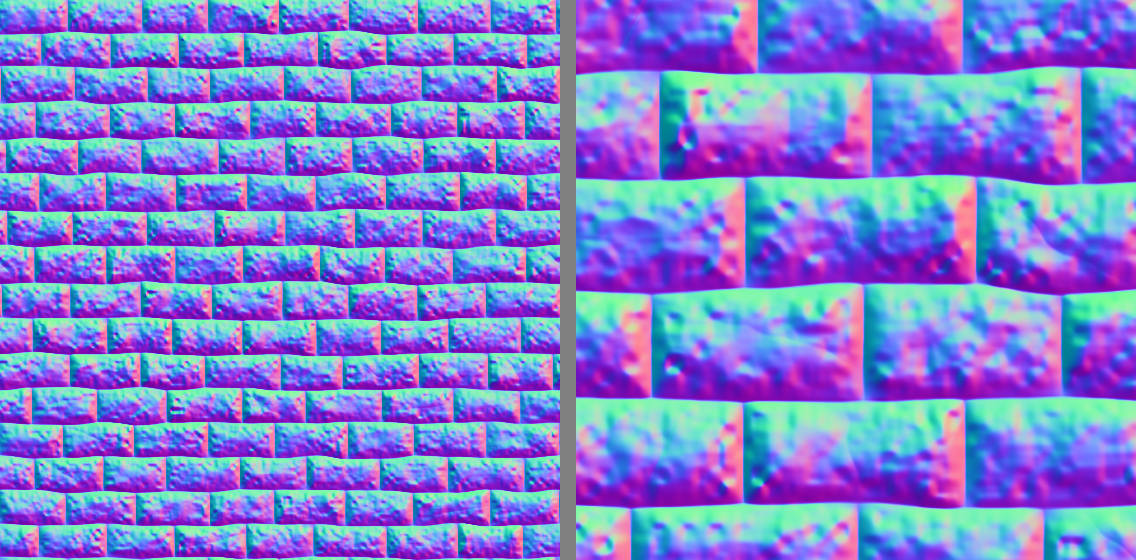
Left: the whole. Right: its middle third, enlarged.
Reproduce this texture map procedurally as a WebGL 2 fragment shader.

```glsl
#version 300 es
precision highp float;
// Tangent-space normal map of a rough brick wall, 8 bricks across and 16 courses.
// A height field (pillowed bricks, tilts, folds, layered noise) is differentiated
// and its surface normal is packed into red, green and blue. It tiles seamlessly.

uniform vec2 u_resolution;
out vec4 fragColor;

const float TAU = 6.28319;
const vec2 BRICKS = vec2(8.0, 16.0);
const vec2 BEVEL = vec2(0.0105, 0.0145);  // bevel widths at sides and beds
const float RELIEF = 0.031;               // height of a brick above the joint
const float STEP = 0.0013;                // sampling distance for slopes

float hash(vec2 p) {
    return fract(sin(dot(p, vec2(127.1, 311.7))) * 43758.5);
}

// Value noise that wraps after the given number of cells
float noise(vec2 p, vec2 period) {
    vec2 cell = floor(p);
    vec2 f = p - cell;
    f = f * f * f * (f * (f * 6.0 - 15.0) + 10.0);
    vec2 lo = mod(cell, period);
    vec2 hi = mod(cell + 1.0, period);
    float bottom = mix(hash(lo), hash(vec2(hi.x, lo.y)), f.x);
    float top = mix(hash(vec2(lo.x, hi.y)), hash(hi), f.x);
    return mix(bottom, top, f.y);
}

// Centred noise with a whole number of cells across the canvas
float grain(vec2 uv, float cells) {
    return noise(uv * cells, vec2(cells)) - 0.5;
}

// Brick coordinates: courses sag and drift slowly, joints are uneven
vec2 brickCoords(vec2 uv) {
    float v = uv.y * BRICKS.y + 0.02 + 0.1 * sin(TAU * (uv.y - 0.11));
    v += 0.12 * grain(uv, 16.0);
    float row = mod(floor(v), BRICKS.y);
    float drift = 0.07 * sin(TAU * ((row + 0.5) / BRICKS.y - 0.49));
    float bond = 0.5 * (1.0 - mod(row, 2.0));
    float u = uv.x * BRICKS.x - bond - drift;
    u += 0.14 * (noise(vec2(u, row), BRICKS) - 0.5);
    return vec2(u, v);
}

// Tilted face with a crease on some of the bricks
float chiselledFace(vec2 local, vec2 id) {
    vec2 tilt = vec2(hash(id + 3.1), hash(id + 7.7)) - 0.5;
    float angle = TAU * hash(id + 12.3);
    float offset = 0.025 * (hash(id + 19.4) - 0.5);
    float crease = abs(dot(local, vec2(cos(angle), sin(angle))) + offset);
    float creased = step(0.6, hash(id + 25.9));
    return 0.45 * dot(local, tilt) + 0.4 * creased * crease;
}

float height(vec2 uv) {
    vec2 coords = brickCoords(uv);
    vec2 id = mod(floor(coords), BRICKS);
    vec2 f = fract(coords);

    // Pillow profile with ribbed, worn edges
    vec2 edge = min(f, 1.0 - f) / BRICKS;
    edge *= 1.0 + 0.55 * grain(uv, 120.0) + 0.35 * grain(uv, 40.0);
    vec2 rise = tanh(edge / BEVEL);
    float pillow = rise.x * rise.y;

    // Broad dents, pits and fine roughness
    vec2 local = (f - 0.5) / BRICKS;
    float wear = smoothstep(0.2, 0.75, grain(uv, 28.0) + 0.5);
    float dents = 0.015 * grain(uv + 0.004 * grain(uv, 70.0), 46.0);
    float pits = 0.0055 * wear * grain(uv, 92.0);
    float rough = 0.0032 * (0.4 + 0.6 * wear) * grain(uv, 150.0);

    float face = chiselledFace(local + 0.006 * grain(uv, 50.0), id);
    return pillow * (RELIEF + face + dents) + (0.3 + 0.7 * pillow) * (pits + rough);
}

vec3 surfaceNormal(vec2 uv) {
    vec2 dx = vec2(STEP, 0.0);
    vec2 dy = vec2(0.0, STEP);
    vec2 slope = vec2(height(uv + dx) - height(uv - dx),
                      height(uv + dy) - height(uv - dy)) / (2.0 * STEP);
    return normalize(vec3(-slope, 1.0));
}

void main() {
    vec2 uv = gl_FragCoord.xy / u_resolution;
    fragColor = vec4(0.5 + 0.5 * surfaceNormal(uv), 1.0);
}
```
